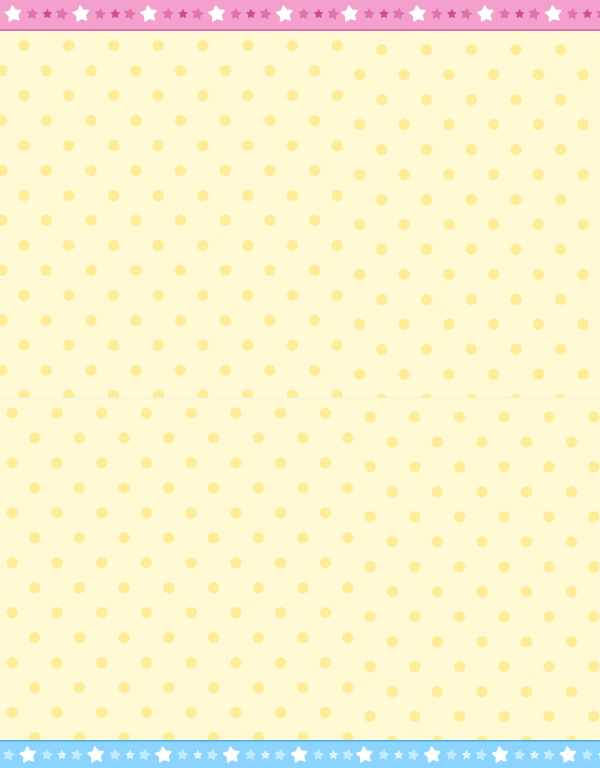
Give the GLSL for this pattern, as a WebGL 2 fragment shader.

```glsl
#version 300 es
precision highp float;
// Cream polka-dot panels between a pink and a blue ribbon of stars.
uniform vec2 u_resolution;
out vec4 fragColor;

const float PI = 3.14159265;
const vec2 SHEET = vec2(598.0, 768.0); // design units spanning the canvas

// Antialiased coverage of a signed distance
float cover(float d) {
    return clamp(0.5 - d * u_resolution.y / SHEET.y, 0.0, 1.0);
}

// Offset to the nearest point of a grid
vec2 fold(vec2 p, vec2 cell) {
    return p - cell * floor(p / cell + 0.5);
}

// Five-pointed star with softened corners
float star(vec2 p, float radius, float tilt) {
    float sector = PI / 5.0;
    float a = atan(p.x, p.y) + tilt;
    a = abs(mod(a + sector, 2.0 * sector) - sector);
    vec2 q = length(p) * vec2(cos(a), sin(a));
    float rounding = 0.12 * radius;
    vec2 tip = vec2(radius - rounding, 0.0);
    vec2 notch = 0.46 * radius * vec2(cos(sector), sin(sector));
    vec2 edge = notch - tip;
    vec2 w = q - tip;
    float d = length(w - edge * clamp(dot(w, edge) / dot(edge, edge), 0.0, 1.0));
    return d * sign(edge.x * w.y - edge.y * w.x) * -1.0 - rounding;
}

// Staggered dots; columns right of the join sit slightly lower
float dots(vec2 p, vec2 origin, float join) {
    vec2 cell = vec2(44.57, 49.93);
    vec2 q = p - origin + vec2(0.0, 4.0 * step(join, p.x));
    return min(length(fold(q, cell)), length(fold(q + 0.5 * cell, cell))) - 5.6;
}

// Repeating run of one large and three small stars
vec3 starRow(vec3 color, vec2 p, vec3 mid, vec3 accent) {
    p.x += 2.5 * step(326.0, p.x); // tighter gap at the join
    float offsets[4] = float[4](0.0, 19.0, 34.0, 48.4);
    float radii[4] = float[4](8.6, 5.4, 4.6, 5.8);
    float tilts[4] = float[4](0.12, -0.1, 0.0, -0.2);
    vec3 tints[4] = vec3[4](vec3(1.0), mid, accent, mid);
    for (int i = 0; i < 4; i++) {
        float x = p.x - offsets[i];
        x -= 67.6 * floor(x / 67.6 + 0.5);
        color = mix(color, tints[i], cover(star(vec2(x, p.y), radii[i], tilts[i])));
    }
    return color;
}

void main() {
    vec2 p = gl_FragCoord.xy / u_resolution * SHEET;

    // Two dotted panels and the faint seam between them
    float upper = dots(p, vec2(24.0, 722.3), 347.0);
    float lower = dots(p, vec2(12.3, 355.0), 357.5);
    float dot2 = p.y > 370.0 ? upper : lower;
    vec3 color = mix(vec3(1.0, 0.98, 0.83), vec3(1.0, 0.925, 0.59), cover(dot2));
    color = mix(color, vec3(0.95, 0.95, 0.84), cover(abs(p.y - 370.0) - 0.5));

    // Pink ribbon
    vec3 pink = starRow(vec3(0.957, 0.627, 0.8), p - vec2(13.2, 754.0),
                        vec3(0.88, 0.45, 0.68), vec3(0.81, 0.3, 0.56));
    pink = mix(vec3(0.87, 0.45, 0.67), pink, cover(739.0 - p.y));
    color = mix(color, pink, cover(737.0 - p.y));

    // Blue ribbon
    vec3 blue = starRow(vec3(0.54, 0.83, 1.0), p - vec2(27.9, 13.0),
                        vec3(0.75, 0.92, 1.0), vec3(0.86, 0.96, 1.0));
    blue = mix(vec3(0.33, 0.68, 0.86), blue, cover(p.y - 26.4));
    color = mix(color, blue, cover(p.y - 28.0));

    fragColor = vec4(color, 1.0);
}
```
